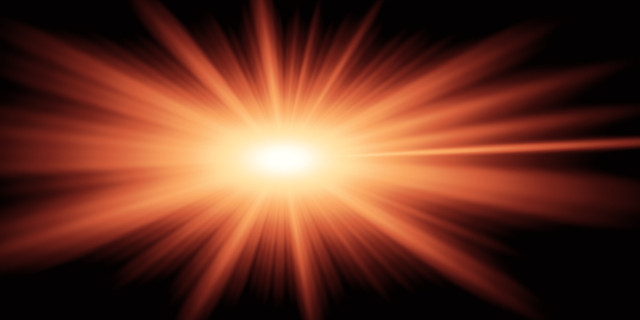
Give the GLSL for this background, as a Shadertoy shader.

```glsl
// A hot burst of light on black: a wide elliptical glow whose radius is
// stretched by soft angular beams and fine streaks of layered sines.
// The stretched radius is then turned into colour by a heat ramp.

#define CENTER vec2(0.443, 0.503)  // burst position, fraction of canvas
#define GLOW_WIDTH 2.1             // horizontal stretch of the glow
#define BASE_REACH 0.90            // radius scale between beams
#define STREAK_AMOUNT 0.055        // strength of the fine streaks
#define BEAM_START 0.03            // radius where beams fade in
#define BEAM_FULL 0.30             // radius where beams reach full strength
#define BEAM_COUNT 15

// Main beams: direction in degrees, angular width in degrees, added reach
const vec3 BEAMS[BEAM_COUNT] = vec3[BEAM_COUNT](
    vec3(2.7, 1.0, 0.65), vec3(8.0, 2.5, 0.25), vec3(15.0, 3.5, 0.30),
    vec3(27.0, 4.0, 0.38), vec3(59.0, 2.5, 0.18), vec3(77.0, 2.0, 0.15),
    vec3(98.0, 4.0, 0.48), vec3(131.0, 5.0, 0.30), vec3(156.0, 8.0, 0.30),
    vec3(178.0, 8.0, 0.15), vec3(-162.0, 6.0, 0.38), vec3(-120.0, 5.0, 0.38),
    vec3(-80.0, 5.0, 0.33), vec3(-32.0, 5.0, 0.38), vec3(-7.0, 5.0, 0.36));

// Broad beams summed as bell curves around the circle
float beamReach(float angle) {
    float reach = BASE_REACH;
    for (int i = 0; i < BEAM_COUNT; i++) {
        float offset = mod(degrees(angle) - BEAMS[i].x + 180.0, 360.0) - 180.0;
        float t = offset / BEAMS[i].y;
        reach += BEAMS[i].z * exp(-t * t);
    }
    return reach;
}

// Whole-number frequencies keep the streaks seamless around the circle
float fineStreaks(float angle) {
    float sum = 0.0, frequency = 19.0, weight = 0.6;
    for (int i = 0; i < 4; i++) {
        float bend = 1.7 * sin(angle * (3.0 + float(i)) + float(i));
        sum += weight * sin(angle * frequency + bend + 2.4 * float(i));
        frequency = floor(frequency * 1.75);
        weight *= 0.8;
    }
    return sum;
}

// White core through gold, orange and red to black
vec3 heatRamp(float radius) {
    vec3 color = vec3(1.0, 1.0, 0.97);
    color = mix(color, vec3(1.00, 0.88, 0.64), smoothstep(0.015, 0.095, radius));
    color = mix(color, vec3(0.98, 0.65, 0.38), smoothstep(0.080, 0.175, radius));
    color = mix(color, vec3(0.82, 0.35, 0.22), smoothstep(0.150, 0.260, radius));
    color = mix(color, vec3(0.50, 0.15, 0.11), smoothstep(0.235, 0.340, radius));
    color = mix(color, vec3(0.25, 0.06, 0.05), smoothstep(0.310, 0.410, radius));
    return mix(color, vec3(0.012, 0.002, 0.003), smoothstep(0.370, 0.510, radius));
}

void mainImage(out vec4 fragColor, in vec2 fragCoord) {
    // Position relative to the burst, in canvas heights
    vec2 p = (fragCoord - CENTER * iResolution.xy) / iResolution.y;
    float angle = atan(p.y, p.x + 1e-5);
    float radius = length(p / vec2(GLOW_WIDTH, 1.0));

    // Beams stretch the outer glow but leave the core smooth
    float reach = beamReach(angle) + STREAK_AMOUNT * fineStreaks(angle);
    reach = mix(1.0, reach, smoothstep(BEAM_START, BEAM_FULL, radius));

    fragColor = vec4(heatRamp(radius / reach), 1.0);
}
```
